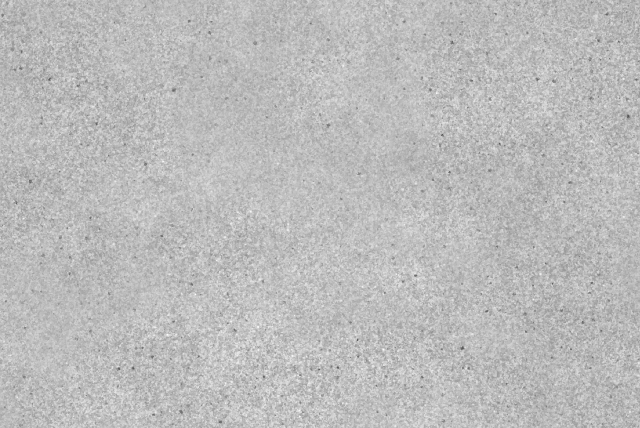
Give the GLSL for this texture, as a Shadertoy shader.

```glsl
#define BASE_TONE 0.737
#define COARSE_GRAINS 180.0
#define FINE_GRAINS 310.0
#define COARSE_CONTRAST 0.056
#define FINE_CONTRAST 0.066
#define PATCH_SCALE 6.0
#define PATCH_CONTRAST 0.042
#define PIT_GRID 46.0
#define PIT_DEPTH 0.27
#define FLECK_GRID 62.0
#define FLECK_LIGHT 0.17

vec3 hash3(vec2 p) {
    vec3 q = fract(p.xyx * vec3(0.1031, 0.1030, 0.0973));
    q += dot(q, q.yxz + 33.33);
    return fract((q.xxy + q.yzz) * q.zyx);
}

// Smooth cellular noise: every cell point spreads its own tone, -1 to 1
float cellTone(vec2 p, float sharpness) {
    vec2 cell = floor(p);
    float tone = 0.0, total = 0.0;
    for (int y = -1; y <= 1; y++)
    for (int x = -1; x <= 1; x++) {
        vec2 id = cell + vec2(x, y);
        vec3 rnd = hash3(id + 17.0);
        vec2 d = p - id - rnd.xy;
        float weight = exp(-sharpness * dot(d, d));
        tone += weight * (2.0 * rnd.z - 1.0);
        total += weight;
    }
    return tone / total;
}

// Scattered round specks of varied size and strength, 0 to 1
float specks(vec2 uv, float grid, float density, float seed, float rough) {
    vec2 id = floor(uv * grid);
    vec3 place = hash3(id + seed);
    vec3 kind = hash3(id + seed + 71.0);
    vec2 d = (uv * grid - id - mix(vec2(0.25), vec2(0.75), place.xy)) / grid;
    d.x *= mix(0.8, 1.25, kind.z);
    float radius = mix(0.05, 0.17, kind.x * kind.x) / grid;
    float soft = 0.9 / iResolution.y;
    float dist = length(d) + rough * radius * 0.3;
    float disc = 1.0 - smoothstep(radius - soft, radius + soft, dist);
    return disc * step(place.z, density) * mix(0.2, 1.0, kind.y * kind.y);
}

void mainImage(out vec4 fragColor, in vec2 fragCoord) {
    vec2 uv = fragCoord / iResolution.y;
    vec2 center = 0.5 * iResolution.xy / iResolution.y;

    // Broad mottling in three sizes; worn areas carry weaker grain
    float patches = 0.5 * cellTone(uv * PATCH_SCALE, 4.0)
                  + 0.4 * cellTone(uv * PATCH_SCALE * 2.7 + 9.0, 4.0)
                  + 0.4 * cellTone(uv * PATCH_SCALE * 6.5 + 23.0, 4.0);
    float wear = 0.6 * cellTone(uv * 5.0 + 31.0, 3.5)
               + 0.4 * cellTone(uv * 12.0 + 47.0, 4.0);
    float grit = mix(0.7, 1.15, smoothstep(-0.5, 0.4, wear));

    // Pale band down the middle, strongest near the bottom
    vec2 fromGlow = (uv - vec2(center.x, 0.15)) / vec2(0.34, 0.45);
    float glow = exp(-dot(fromGlow, fromGlow));
    grit += 0.15 * glow;

    // Mineral grains at two sizes
    float coarse = cellTone(uv * COARSE_GRAINS, 8.0);
    float fine = cellTone(uv * FINE_GRAINS + 5.0, 8.0);
    float tone = BASE_TONE + PATCH_CONTRAST * patches + 0.04 * (glow - 0.25);
    tone += grit * (COARSE_CONTRAST * coarse + FINE_CONTRAST * fine);

    // Bright flecks and dark pits
    float flecks = specks(uv, FLECK_GRID, 0.45 + 0.35 * glow, 3.0, fine);
    float pits = specks(uv, PIT_GRID, 0.55, 41.0, fine);
    tone += FLECK_LIGHT * grit * flecks;
    tone -= PIT_DEPTH * grit * pits;

    fragColor = vec4(vec3(clamp(tone, 0.0, 1.0)), 1.0);
}
```
